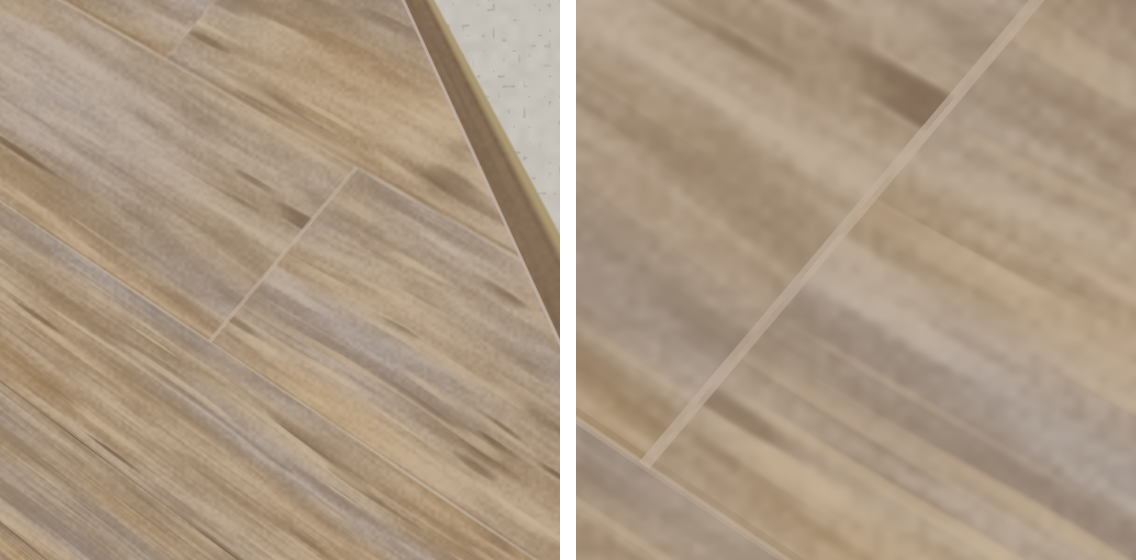
Left: the whole. Right: its middle third, enlarged.
Write a WebGL 1 fragment shader that draws this texture.

```glsl
precision highp float;

uniform vec2 u_resolution;

// Wood and grout
const vec3 WOOD_SHADE = vec3(0.585, 0.500, 0.410);
const vec3 WOOD_LIGHT = vec3(0.745, 0.675, 0.595);
const vec3 STREAK_DARK = vec3(0.430, 0.340, 0.260);
const vec3 STREAK_PALE = vec3(0.800, 0.715, 0.600);
const vec3 GROUT = vec3(0.760, 0.690, 0.620);
const vec3 GROOVE = vec3(0.460, 0.370, 0.270);
const vec3 WARMTH = vec3(0.025, 0.0, -0.045);

// Baseboard and wall
const vec3 BOARD_DARK = vec3(0.465, 0.380, 0.300);
const vec3 BOARD_LIGHT = vec3(0.560, 0.470, 0.370);
const vec3 BOARD_RIM = vec3(0.665, 0.595, 0.445);
const vec3 CAULK = vec3(0.760, 0.695, 0.660);
const vec3 WALL = vec3(0.775, 0.755, 0.725);

// Perspective layout, with y running downward
const vec2 VANISH = vec2(-4.0, -2.32);
const float SEAM_SLOPE = 0.67;
const float ROW_SCALE = 11.0;
const float ROW_BEND = 1.49;
const float ROW_WIDTH = 0.29;
const float JOINT_LEAN = 0.844;
const float JOINT_START = 0.889;
const float PLANK_LENGTH = 1.9;
const float STAGGER_FAR = 0.504;
const float STAGGER_NEAR = 0.72;
const float SEAM_HALF = 0.0018;
const float JOINT_HALF = 0.0036;

float hash(vec2 p) {
  return fract(sin(dot(p, vec2(12.9898, 78.233))) * 43758.5453);
}

float noise(vec2 p) {
  vec2 i = floor(p);
  vec2 f = fract(p);
  f = f * f * (3.0 - 2.0 * f);
  return mix(mix(hash(i), hash(i + vec2(1.0, 0.0)), f.x),
             mix(hash(i + vec2(0.0, 1.0)), hash(i + vec2(1.0, 1.0)), f.x), f.y);
}

float line(float dist, float halfWidth, float px) {
  return 1.0 - smoothstep(halfWidth - px, halfWidth + px, abs(dist));
}

// Grain: x runs along the plank, y across it
vec3 woodColor(vec2 g, vec2 p, float plank) {
  vec2 q = g + plank * vec2(7.3, 3.1);
  q.y += 0.05 * (noise(q * vec2(3.0, 4.0)) - 0.5);
  float broad = noise(q * vec2(2.2, 5.0));
  float medium = noise(q * vec2(5.0, 17.0) + 11.0);
  float fine = noise(q * vec2(13.0, 52.0) + 23.0);
  float mottle = noise(p * 150.0);
  float tone = 0.32 * broad + 0.32 * medium + 0.22 * fine + 0.14 * mottle;
  tone += 0.05 * (hash(vec2(plank, 4.0)) - 0.5);
  vec3 col = mix(WOOD_SHADE, WOOD_LIGHT, smoothstep(0.15, 0.85, tone));
  col += WARMTH * (2.0 * noise(q * vec2(2.5, 6.0) + 31.0) - 1.0);

  // Clustered dark and pale streaks
  float cluster = smoothstep(0.35, 0.75, noise(q * vec2(2.8, 4.5) + 47.0));
  float dark = smoothstep(0.62, 0.95, noise(q * vec2(8.0, 27.0) + 59.0));
  float pale = smoothstep(0.68, 0.96, noise(q * vec2(7.0, 34.0) + 71.0));
  col = mix(col, STREAK_DARK, dark * (0.12 + 0.65 * cluster) * (0.5 + 0.5 * fine));
  return mix(col, STREAK_PALE, pale * (0.2 + 0.4 * cluster));
}

vec3 floorColor(vec2 p, float px) {
  vec2 ray = p - VANISH;
  float bend = ray.y / ray.x - SEAM_SLOPE;
  float v = ROW_SCALE * bend / (1.0 - ROW_BEND * bend);
  float row = floor(v);
  float stagger = row < -1.0 ? STAGGER_FAR : STAGGER_NEAR;
  float u = p.x + JOINT_LEAN * p.y - JOINT_START + stagger * abs(row + 1.0);
  float plank = row + 5.0 * floor(u / PLANK_LENGTH);
  float along = dot(p, vec2(0.83, 0.56));
  vec3 col = woodColor(vec2(along, v), p, plank);

  // Long seams: pale far away, dark near the viewer
  float seam = floor(v + 0.5);
  float seamDist = (v - seam) * ROW_WIDTH;
  float wear = 0.25 + 0.55 * noise(vec2(along * 9.0, seam * 5.0));
  vec3 seamColor = mix(GROUT, GROOVE, step(0.5, seam));
  col = mix(col, GROOVE, 0.35 * wear * line(seamDist + 0.004, SEAM_HALF, px));
  col = mix(col, seamColor, wear * line(seamDist, SEAM_HALF, px));

  // Butt joints, fainter on the far row
  float jointDist = u - PLANK_LENGTH * floor(u / PLANK_LENGTH + 0.5);
  jointDist /= length(vec2(1.0, JOINT_LEAN));
  float strength = (row < -1.0 ? 0.3 : 0.75) * (0.65 + 0.35 * noise(p * 45.0));
  return mix(col, GROUT, strength * line(jointDist, JOINT_HALF, px));
}

void main() {
  vec2 p = gl_FragCoord.xy / u_resolution;
  p.y = 1.0 - p.y;
  float px = 1.0 / min(u_resolution.x, u_resolution.y);
  vec3 col = floorColor(p, px);

  // Baseboard with a pale foot and an olive rim
  float edge = p.x - (0.72 + 0.457 * p.y);
  float width = 0.055 + 0.08 * p.y;
  float t = edge / width;
  float streak = noise(vec2(t * 9.0, p.y * 7.0));
  vec3 board = mix(BOARD_DARK, BOARD_LIGHT, 0.6 * streak + 0.3 * noise(p * 120.0));
  board = mix(board, BOARD_RIM, smoothstep(0.68, 0.88, t));
  col = mix(col, board, smoothstep(-px, px, edge));
  col = mix(col, CAULK, 0.85 * line(edge, 0.003, px));

  // Speckled wall
  float speck = smoothstep(0.78, 0.98, noise(p * 110.0));
  vec3 wall = WALL + 0.035 * (noise(p * 60.0) - 0.5) - 0.07 * speck;
  col = mix(col, wall, smoothstep(-2.0 * px, 2.0 * px, edge - width));

  gl_FragColor = vec4(col, 1.0);
}
```
